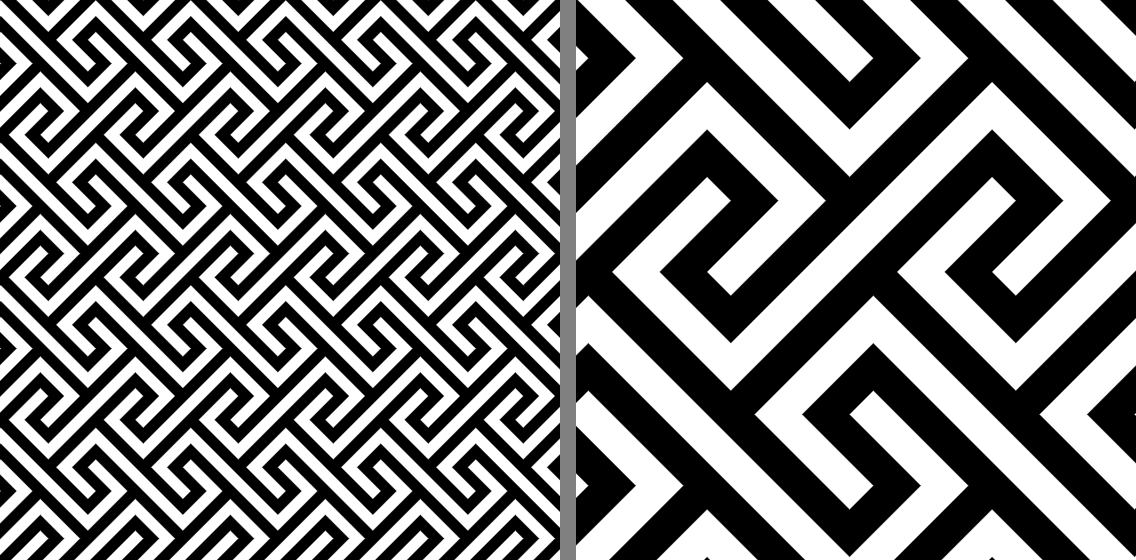
Left: the whole. Right: its middle third, enlarged.
Give the GLSL for this pattern, as a WebGL 1 fragment shader.

```glsl
precision highp float;

uniform vec2 u_resolution;

// One unit is half the diagonal of a square as wide as the stroke.
const float UNITS_ACROSS = 70.74;
const vec2 PERIOD = vec2(12.0, 18.0);
const vec2 KEY_CENTRE = vec2(0.23, 1.84);
const vec3 GROUND = vec3(0.0);
const vec3 STROKE = vec3(1.0);

float boxDistance(vec2 p, vec2 centre, vec2 halfSize) {
  vec2 d = abs(p - centre) - halfSize;
  return max(d.x, d.y);
}

// S-shaped key along the rising diagonal, with a hook at each end
float keyDistance(vec2 p) {
  vec2 q = 0.5 * vec2(p.x + p.y, p.x - p.y);
  q *= q.y < 0.0 ? -1.0 : 1.0; // half-turn symmetry
  float bar = boxDistance(q, vec2(0.0), vec2(6.0, 0.5));
  float arm = boxDistance(q, vec2(5.5, 2.0), vec2(0.5, 2.5));
  float hook = boxDistance(q, vec2(4.0, 4.0), vec2(2.0, 0.5));
  return min(bar, min(arm, hook));
}

// Keys overlap sideways in their cells, so both neighbours count
float keyRows(vec2 p, vec2 period) {
  vec2 cell = mod(p + 0.5 * period, period) - 0.5 * period;
  float d = 1e3;
  for (int i = -1; i <= 1; i++) {
    d = min(d, keyDistance(cell - vec2(float(i) * period.x, 0.0)));
  }
  return d;
}

// Rows of keys alternate with mirrored rows, half a period apart
float fretDistance(vec2 p, vec2 period) {
  vec2 mirrored = (p - 0.5 * period) * vec2(-1.0, 1.0);
  return min(keyRows(p, period), keyRows(mirrored, period));
}

void main() {
  float unitsPerPixel = UNITS_ACROSS / min(u_resolution.x, u_resolution.y);
  vec2 p = (gl_FragCoord.xy - 0.5 * u_resolution) * unitsPerPixel;
  float d = fretDistance(p - KEY_CENTRE, PERIOD);

  // Diagonal distances are shorter by the square root of two
  float softness = 0.75 * unitsPerPixel * inversesqrt(2.0);
  float coverage = 1.0 - smoothstep(-softness, softness, d);
  gl_FragColor = vec4(mix(GROUND, STROKE, coverage), 1.0);
}
```
